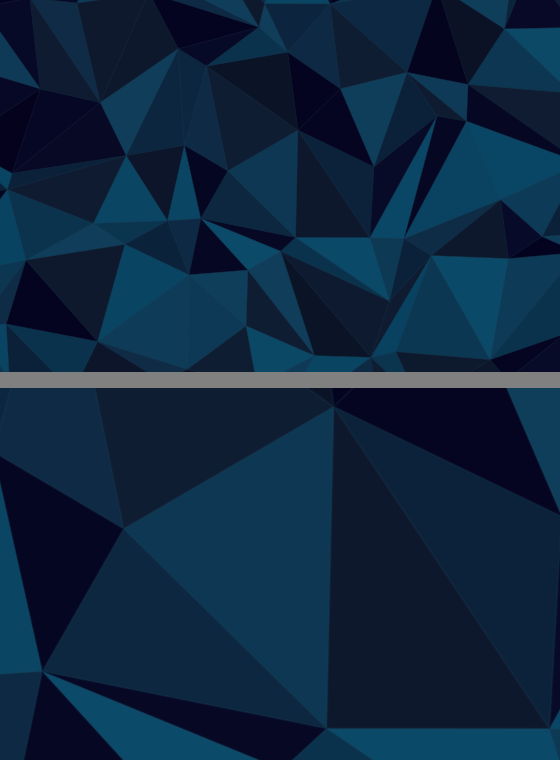
Top, the full canvas; bottom, a detail of the centre.
A Shadertoy shader for this background:

```glsl
// Dark navy and teal low-poly mosaic of irregular flat triangles with faint seams.

const float ROWS = 5.7;  // grid cells per canvas height

vec2 hash2(vec2 p) {
    vec3 q = fract(vec3(p.xyx) * vec3(0.1031, 0.1030, 0.0973));
    q += dot(q, q.yzx + 33.33);
    return fract((q.xx + q.yz) * q.zy);
}

float cross2(vec2 a, vec2 b) {
    return a.x * b.y - a.y * b.x;
}

// One vertex per cell; staying inside its own cell keeps the mesh free of crossings
vec2 vertex(vec2 cell) {
    return cell + 0.03 + 0.94 * hash2(cell + 41.0);
}

// Distance to the line a-b, positive on its right
float edgeDistance(vec2 p, vec2 a, vec2 b) {
    return cross2(p - a, normalize(b - a));
}

// Signed distance bound of a counter-clockwise triangle, negative inside
float triangleDistance(vec2 p, vec2 a, vec2 b, vec2 c) {
    return max(edgeDistance(p, a, b), max(edgeDistance(p, b, c), edgeDistance(p, c, a)));
}

// Flat facet colour: a low-discrepancy pick keeps the tone shares even
vec3 facetColor(vec2 cell, float side) {
    vec2 rnd = hash2(cell * 2.0 + side + 87.0);
    float pick = fract(dot(vec3(cell, side), vec3(0.7549, 0.5698, 0.21)) + 0.35 * rnd.x);
    vec3 tone = vec3(0.02, 0.02, 0.13);
    if (pick > 0.24) tone = vec3(0.05, 0.09, 0.17);
    if (pick > 0.40) tone = vec3(0.05, 0.15, 0.25);
    if (pick > 0.62) tone = vec3(0.05, 0.22, 0.33);
    if (pick > 0.88) tone = vec3(0.04, 0.28, 0.40);
    return max(tone + vec3(0.01, 0.025, 0.03) * (2.0 * rnd.y - 1.0), 0.0);
}

void mainImage(out vec4 fragColor, in vec2 fragCoord) {
    vec2 p = fragCoord / iResolution.y * ROWS;
    float pixel = ROWS / iResolution.y;
    vec2 home = floor(p);

    vec3 sum = vec3(0.0);
    float total = 0.0;
    float seam = 1.0;

    // Four quads may cover this point, each split into two triangles
    for (int j = -1; j <= 0; j++)
    for (int i = -1; i <= 0; i++) {
        vec2 cell = home + vec2(i, j);
        vec2 a = vertex(cell);
        vec2 b = vertex(cell + vec2(1, 0));
        vec2 c = vertex(cell + vec2(1, 1));
        vec2 d = vertex(cell + vec2(0, 1));

        // Choose the diagonal whose smaller triangle is larger
        float splitAC = min(cross2(b - a, c - a), cross2(c - a, d - a));
        float splitBD = min(cross2(b - a, d - a), cross2(c - b, d - b));
        bool useAC = splitAC > splitBD;

        for (int k = 0; k < 2; k++) {
            float dist = k == 0
                ? triangleDistance(p, a, b, useAC ? c : d)
                : triangleDistance(p, useAC ? a : b, c, d);
            float cover = clamp(0.5 - dist / (1.3 * pixel), 0.0, 1.0);
            sum += cover * facetColor(cell, float(k));
            total += cover;
            seam = min(seam, abs(dist));
        }
    }

    vec3 color = sum / max(total, 0.001);

    // Hairline seams between facets
    float line = 1.0 - smoothstep(0.0, 0.0012 * ROWS + 0.5 * pixel, seam);
    color = mix(color, vec3(0.11, 0.26, 0.33), 0.22 * line);

    fragColor = vec4(color, 1.0);
}
```
